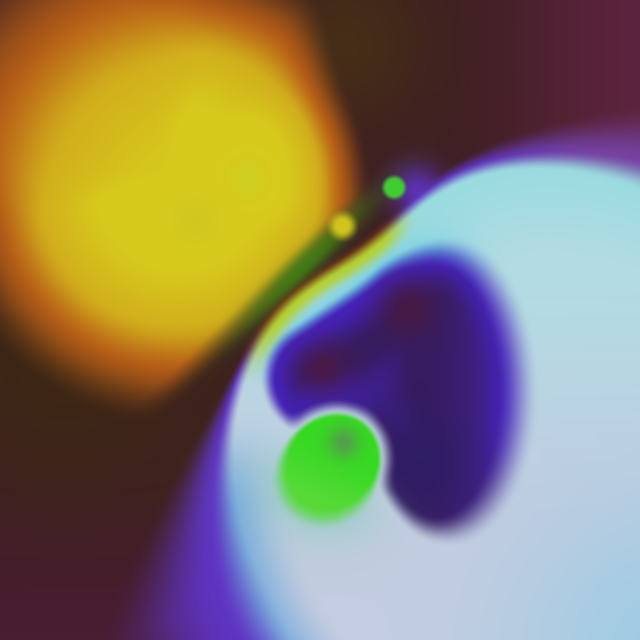
Write a Shadertoy shader that draws this background.

```glsl
// Abstract glow: a golden blob beside a pale disc that holds a violet kidney and a green drop.
#define GOLD_CENTER vec2(0.28, 0.707)
#define GOLD_RADIUS 0.25
#define DISC_CENTER vec2(0.85, 0.25)
#define DISC_RADIUS 0.5
#define DISC_DENT 0.043
#define DROP_CENTER vec2(0.516, 0.271)
#define DROP_RADII vec2(0.086, 0.074)
#define DROP_TILT 0.96
#define BEAD_CENTER vec2(0.616, 0.707)

const vec3 GOLD = vec3(0.84, 0.79, 0.11);
const vec3 ORANGE = vec3(0.72, 0.37, 0.09);
const vec3 LEAF = vec3(0.24, 0.50, 0.08);
const vec3 LIME = vec3(0.70, 0.82, 0.20);
const vec3 VIOLET = vec3(0.37, 0.20, 0.76);
const vec3 INDIGO = vec3(0.27, 0.13, 0.73);
const vec3 GREEN = vec3(0.21, 0.85, 0.13);

float spot(vec2 p, vec2 center, float radius) {
    vec2 q = (p - center) / radius;
    return exp(-dot(q, q));
}

float smoothMin(float a, float b, float k) {
    float h = max(k - abs(a - b), 0.0) / k;
    return min(a, b) - h * h * k * 0.25;
}

float ellipse(vec2 p, vec2 radii) {
    float k = length(p / radii);
    return k * (k - 1.0) / max(length(p / (radii * radii)), 0.001);
}

float capsule(vec2 p, vec2 a, vec2 b, float radius) {
    vec2 ab = b - a;
    return length(p - a - ab * clamp(dot(p - a, ab) / dot(ab, ab), 0.0, 1.0)) - radius;
}

// Dark ground, wine red towards the corners
vec3 ground(vec2 p) {
    vec3 c = mix(vec3(0.24, 0.12, 0.13), vec3(0.24, 0.15, 0.08), spot(p, vec2(0.1, 0.45), 0.25));
    c = mix(c, vec3(0.37, 0.14, 0.25), smoothstep(0.65, 1.05, p.x));
    c = mix(c, vec3(0.30, 0.11, 0.22), 0.8 * smoothstep(0.3, -0.05, p.y));
    return mix(c, vec3(0.28, 0.19, 0.08), 0.8 * spot(p, vec2(0.54, 0.93), 0.13));
}

// Golden blob: orange falloff all round, a green cut at the lower right
vec3 goldBlob(vec3 c, vec2 p) {
    vec2 q = p - GOLD_CENTER;
    float r = length(q);
    vec2 dir = q / max(r, 0.001);
    float side = smoothstep(0.7, 1.0, dot(dir, vec2(0.97, 0.24)));
    float width = 0.115 - 0.055 * side + 0.09 * smoothstep(0.5, 1.0, dot(dir, vec2(-0.7, 0.7)));
    float t = (r - GOLD_RADIUS + 0.015 * side) / width;
    float cut = dot(q, vec2(0.7, -0.714)) - 0.212;
    vec3 body = mix(GOLD, vec3(0.82, 0.68, 0.11), smoothstep(-1.2, -0.1, t));
    body = mix(body, ORANGE, smoothstep(-0.35, 0.35, t));
    body = mix(body, vec3(0.78, 0.82, 0.12), 0.6 * spot(p, vec2(0.387, 0.72), 0.025));
    body = mix(body, vec3(0.80, 0.77, 0.13), 0.6 * spot(p, vec2(0.306, 0.655), 0.035));
    float along = dot(p - vec2(0.47, 0.59), vec2(0.714, 0.7));
    float leaf = exp(-pow(along / 0.14, 2.0)) * exp(-pow((cut - 0.012) / 0.02, 2.0));
    c = mix(c, body, smoothstep(1.1, 0.15, t) * smoothstep(0.03, -0.02, cut));
    c = mix(c, LEAF, 0.9 * leaf);
    return mix(c, vec3(0.82, 0.77, 0.12), smoothstep(0.028, 0.008, length(p - vec2(0.535, 0.647))));
}

// Pale disc with a dent, a lime rim on the dent and violet fans at both ends
vec3 paleDisc(vec3 c, vec2 p, float kidney) {
    vec2 q = p - DISC_CENTER;
    float a = mod(atan(q.y, q.x), 6.2831853);
    float dent = DISC_DENT * exp(-pow((a - 2.22) / 0.21, 2.0) * 0.5);
    float d = length(q) - DISC_RADIUS + dent;
    float left = max(a - 2.72, 0.0), right = max(2.1 - a, 0.0);
    float width = min(0.012 + 0.31 * left * left + 0.12 * right * right, 0.2);
    float rim = smoothstep(2.0, 2.18, a) * smoothstep(2.85, 2.6, a);

    vec3 fan = mix(VIOLET, vec3(0.46, 0.26, 0.64), smoothstep(0.7, 0.95, p.x));
    c = mix(c, fan, (1.0 - rim) * smoothstep(1.25, 0.15, d / width));
    c = mix(c, vec3(0.50, 0.24, 0.09), 0.8 * rim * smoothstep(0.018, 0.0, d));

    vec3 pale = mix(vec3(0.77, 0.80, 0.88), vec3(0.70, 0.86, 0.89), smoothstep(0.15, 0.6, p.y));
    pale = mix(pale, vec3(0.58, 0.86, 0.87), 0.8 * smoothstep(-0.16, 0.0, d) * smoothstep(0.45, 0.62, p.y));
    pale = mix(pale, vec3(0.62, 0.80, 0.89), spot(p, vec2(1.05, -0.02), 0.25));
    pale = mix(pale, vec3(0.44, 0.66, 0.86), smoothstep(-0.11, 0.01, d) * smoothstep(0.36, 0.2, p.y));
    pale = mix(pale, vec3(0.36, 0.78, 0.90), 0.85 * exp(-max(kidney, 0.0) / 0.018)
        * smoothstep(-0.25, -0.05, p.y - p.x) * smoothstep(0.38, 0.48, p.y));
    pale = mix(pale, LIME, rim * smoothstep(-0.036, -0.008, d));
    float soft = 0.008 + 0.17 * width;
    return mix(c, pale, smoothstep(soft, -soft, d));
}

// Violet kidney: bright rim, dim core, three faint spots
vec3 kidneyShape(vec3 c, vec2 p, float d) {
    vec3 core = mix(vec3(0.21, 0.11, 0.38), vec3(0.25, 0.13, 0.55), smoothstep(0.66, 0.8, p.x));
    core = mix(core, INDIGO, smoothstep(-0.075, -0.005, d) * smoothstep(0.30, 0.46, p.y + 0.5 * abs(p.x - 0.59)));
    core = mix(core, vec3(0.28, 0.10, 0.26), 0.9 * spot(p, vec2(0.638, 0.518), 0.045));
    core = mix(core, vec3(0.29, 0.10, 0.27), 0.9 * spot(p, vec2(0.505, 0.425), 0.04));
    core = mix(core, vec3(0.17, 0.11, 0.40), 0.8 * spot(p, vec2(0.658, 0.277), 0.06));
    float soft = mix(0.013, 0.034, smoothstep(0.58, 0.78, p.x));
    return mix(c, core, smoothstep(soft, -soft, d));
}

void mainImage(out vec4 fragColor, in vec2 fragCoord) {
    vec2 p = fragCoord / iResolution.xy;

    // Shared distances: drop, and kidney carved by the drop
    vec2 axis = vec2(cos(DROP_TILT), sin(DROP_TILT));
    vec2 q = p - DROP_CENTER;
    float drop = ellipse(vec2(dot(q, axis), dot(q, vec2(-axis.y, axis.x))), DROP_RADII);
    float kidney = smoothMin(ellipse(p - vec2(0.69, 0.388), vec2(0.12, 0.217)),
        capsule(p, vec2(0.501, 0.408), vec2(0.638, 0.499), 0.082), 0.05);
    kidney = -smoothMin(-kidney, drop - 0.012, 0.015);

    vec3 color = goldBlob(ground(p), p);
    color = mix(color, VIOLET, 0.9 * spot(p, vec2(0.652, 0.702), 0.04));
    color = paleDisc(color, p, kidney);
    color = kidneyShape(color, p, kidney);

    // Green drop, soft at its lower left
    float low = smoothstep(0.04, -0.08, dot(q, vec2(0.4, 0.92)));
    color = mix(color, vec3(0.48, 0.80, 0.70), 0.6 * low * exp(-max(drop, 0.0) / 0.035));
    vec3 dropColor = mix(GREEN, vec3(0.35, 0.85, 0.22), low);
    dropColor = mix(dropColor, vec3(0.33, 0.62, 0.30), spot(p, vec2(0.537, 0.309), 0.024));
    float soft = mix(0.006, 0.018, low);
    color = mix(color, dropColor, smoothstep(soft, -soft, drop));

    // Small green bead
    color = mix(color, vec3(0.26, 0.80, 0.20), smoothstep(0.022, 0.012, length(p - BEAD_CENTER)));
    fragColor = vec4(color, 1.0);
}
```
